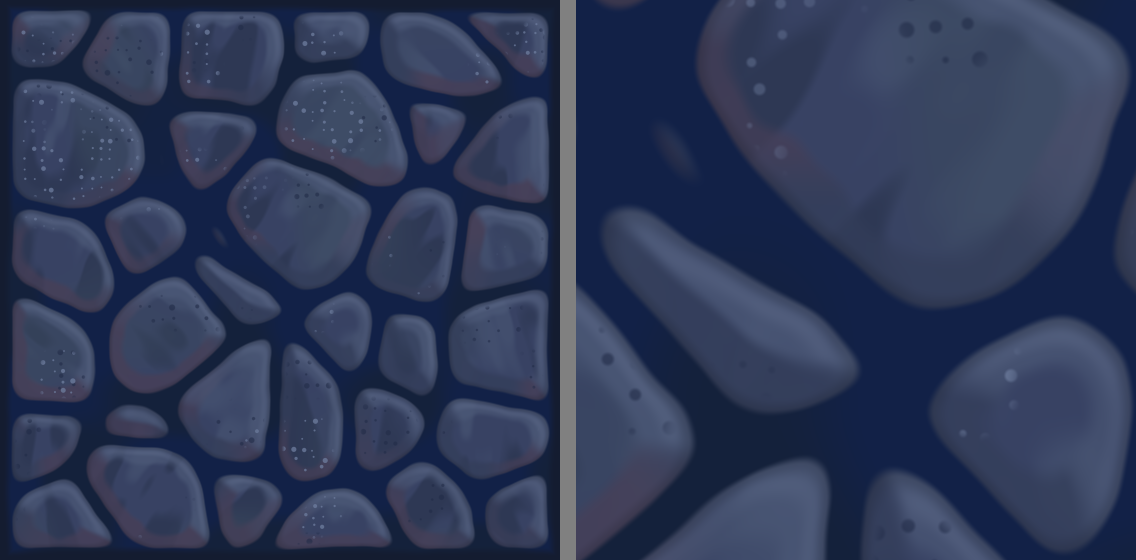
Left: the whole. Right: its middle third, enlarged.
Give the GLSL for this texture, as a Shadertoy shader.

```glsl
// Painted blue-grey cobblestones with dark mortar, bevelled rims and pale flecks.

const float GRID = 6.0;
const int STONES = 36;

vec2 hash2(vec2 p) {
    vec3 q = fract(p.xyx * vec3(0.1031, 0.1030, 0.0973));
    q += dot(q, q.yzx + 33.33);
    return fract((q.xx + q.yz) * q.zy);
}

float noise(vec2 p) {
    vec2 i = floor(p), f = fract(p);
    f = f * f * (3.0 - 2.0 * f);
    float low = mix(hash2(i).x, hash2(i + vec2(1, 0)).x, f.x);
    float high = mix(hash2(i + vec2(0, 1)).x, hash2(i + vec2(1, 1)).x, f.x);
    return mix(low, high, f.y);
}

float smoothMin(float a, float b, float k) {
    float h = max(k - abs(a - b), 0.0) / k;
    return min(a, b) - h * h * k * 0.25;
}

vec2 stoneCell(int i) {
    return vec2(i % 6, i / 6);
}

// Stone centre in xy, size weight in z
vec3 stoneSite(vec2 cell) {
    vec2 size = hash2(cell + 71.0);
    return vec3(cell + 0.5 + 0.8 * (hash2(cell + 13.0) - 0.5), 0.55 * size.x * size.x);
}

float power(vec2 p, vec3 site) {
    vec2 d = p - site.xy;
    return dot(d, d) - site.z;
}

// Scattered round dots of mixed size
float specks(vec2 p, float seed, float density) {
    vec2 cell = floor(p);
    vec2 r = hash2(cell + seed);
    float radius = mix(0.09, 0.27, r.x * r.x);
    vec2 centre = 0.3 + 0.4 * hash2(cell + seed + 19.0);
    float d = length(fract(p) - centre);
    return smoothstep(radius + 0.07, radius - 0.07, d) * step(1.0 - density, r.y);
}

void mainImage(out vec4 fragColor, in vec2 fragCoord) {
    vec2 uv = fragCoord / iResolution.xy;

    // Hand-drawn wobble of the outlines
    vec2 wobble = vec2(noise(uv * 8.0), noise(uv * 8.0 + 40.0)) - 0.5;
    wobble += 0.3 * (vec2(noise(uv * 32.0), noise(uv * 32.0 + 90.0)) - 0.5);
    vec2 p = (uv + 0.014 * wobble) * GRID;

    // Owner stone in a weighted Voronoi diagram
    vec2 id = vec2(0);
    float nearest = 1e5;
    for (int i = 0; i < STONES; i++) {
        float d = power(p, stoneSite(stoneCell(i)));
        if (d < nearest) {
            nearest = d;
            id = stoneCell(i);
        }
    }
    vec3 site = stoneSite(id);

    // Frame of the wall, then the straight sides shared with other stones
    vec2 lightDir = normalize(vec2(0.55, 0.8));
    vec2 fromMid = uv + 0.006 * wobble - 0.5;
    vec2 frame = (0.489 - abs(fromMid)) * GRID;
    float edge = smoothMin(frame.x, frame.y, 0.22);
    vec2 pull = exp(-18.0 * frame);
    float facing = dot(sign(fromMid) * pull, lightDir);
    float total = pull.x + pull.y + 1e-8;
    for (int i = 0; i < STONES; i++) {
        vec2 cell = stoneCell(i);
        if (cell == id) continue;
        vec3 other = stoneSite(cell);
        vec2 across = other.xy - site.xy;
        float d = 0.5 * (power(p, other) - nearest) / length(across);
        edge = smoothMin(edge, d, 0.22);
        float w = exp(-18.0 * d);
        facing += w * dot(normalize(across), lightDir);
        total += w;
    }
    edge /= GRID;
    facing /= total;

    // Broad brush strokes, turned differently on each stone
    vec2 rnd = hash2(id + 5.0);
    vec2 local = uv - site.xy / GRID;
    float angle = 0.9 + 1.6 * rnd.x;
    vec2 along = vec2(cos(angle), sin(angle));
    vec2 brush = vec2(dot(local, along) * 7.0, dot(local, vec2(-along.y, along.x)) * 20.0);
    float strokes = 0.65 * noise(brush + id * 7.0) + 0.35 * noise(brush * 2.3 + id * 11.0);
    float tone = strokes + 1.2 * dot(local, lightDir) + 0.2 * (rnd.y - 0.5);

    // Stone face: shadowed middle, lighter planes, faint green wash
    vec3 stone = mix(vec3(0.18, 0.22, 0.33), vec3(0.22, 0.26, 0.39), smoothstep(0.30, 0.46, tone));
    stone = mix(stone, vec3(0.27, 0.32, 0.44), 0.75 * smoothstep(0.60, 0.78, tone));
    stone = mix(stone, vec3(0.23, 0.29, 0.37), 0.5 * smoothstep(0.5, 0.75, noise(uv * 5.0 + 30.0)));

    // Bevelled rim: pale towards the light, dusky red away from it
    float rimWidth = 0.024 + 0.022 * strokes;
    float rim = smoothstep(rimWidth + 0.006, rimWidth - 0.006, edge);
    float red = smoothstep(0.35, 0.65, noise(uv * 6.0 + 60.0));
    vec3 shade = mix(vec3(0.20, 0.24, 0.35), vec3(0.28, 0.245, 0.34), red);
    vec3 rimColor = mix(shade, vec3(0.29, 0.34, 0.46), smoothstep(-0.35, 0.6, facing));
    stone = mix(stone, rimColor, rim * (0.55 + 0.35 * strokes));
    stone += 0.035 * smoothstep(0.008, 0.0, abs(edge - 0.021)) * smoothstep(0.0, 0.8, facing);

    // Clustered pits and flecks
    float inside = smoothstep(0.016, 0.024, edge);
    float pits = specks(uv * 50.0, 3.0, 0.5) * smoothstep(0.62, 0.72, noise(uv * 9.0 + 17.0));
    float flecks = specks(uv * 58.0, 47.0, 0.55) * smoothstep(0.60, 0.72, noise(uv * 9.0 + 81.0));
    stone = mix(stone, vec3(0.13, 0.17, 0.28), 0.6 * pits * inside);
    stone = mix(stone, vec3(0.43, 0.49, 0.62), 0.75 * flecks * inside);

    // Mortar, blackest at the outer border
    vec3 mortar = mix(vec3(0.08, 0.13, 0.23), vec3(0.07, 0.13, 0.28), smoothstep(0.35, 0.65, noise(uv * 7.0 + 9.0)));
    float border = smoothstep(0.025, 0.008, min(frame.x, frame.y) / GRID + 0.011);
    mortar = mix(mortar, vec3(0.08, 0.11, 0.19), border);

    float gap = 0.0075 + 0.005 * noise(uv * 11.0 + 55.0);
    float cover = smoothstep(gap - 0.002, gap + 0.0025, edge);
    stone *= mix(0.86, 1.0, smoothstep(gap, gap + 0.009, edge));
    fragColor = vec4(mix(mortar, stone, cover), 1.0);
}
```
